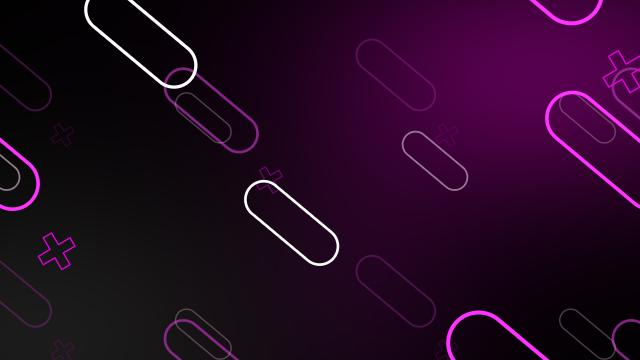
Give the GLSL for this background, as a WebGL 1 fragment shader.

```glsl
precision highp float;
// Neon outlines of slanted capsules and tilted crosses over a dark backdrop.
// Soft elliptical glows tint the backdrop; each outline layer is a distance
// field repeated on its own lattice, so its copies wrap around the canvas.

uniform vec2 u_resolution;

// The canvas is HEIGHT units tall; all lengths below use these units.
const float HEIGHT = 432.0;
const vec2 SINGLE = vec2(2000.0);        // lattice too wide to show a copy
const vec2 SMALL_TILE = vec2(461.0, 259.5);
const vec2 MEDIUM_TILE = vec2(537.5, 302.0);
const vec2 LARGE_TILE = vec2(766.0, 430.0);
const vec2 HUGE_TILE = vec2(919.0, 513.0);

const vec2 CAPSULE_AXIS = vec2(33.5, -28.0);  // centre to end, at scale 1
const float CAPSULE_RADIUS = 22.0;
const vec2 CROSS_ARM = vec2(22.0, 5.8);       // half length, half width
const float CROSS_TILT = 0.53;

const vec3 BASE = vec3(0.006, 0.002, 0.006);
const vec3 PURPLE = vec3(0.33, 0.0, 0.30);
const vec3 PLUM = vec3(0.09, 0.0, 0.085);
const vec3 SMOKE = vec3(0.105, 0.105, 0.10);
const vec3 WHITE = vec3(1.0);
const vec3 MAGENTA = vec3(1.0, 0.2, 1.0);
const vec3 VIOLET = vec3(0.62, 0.17, 0.62);
const vec3 FUCHSIA = vec3(0.90, 0.0, 0.88);
const vec3 MAUVE = vec3(0.78, 0.66, 0.77);

// Elliptical falloff around a centre
float glow(vec2 p, vec2 center, vec2 radius) {
  vec2 q = (p - center) / radius;
  return exp(-dot(q, q));
}

// Offset to the nearest lattice copy of a centre
vec2 repeatAround(vec2 p, vec2 center, vec2 tile) {
  return mod(p - center + 0.5 * tile, tile) - 0.5 * tile;
}

// Smooth-edged line of a given width along the zero of a distance field
float outline(float d, float width) {
  float pixel = HEIGHT / u_resolution.y;
  float drawn = max(width, pixel);
  float edge = clamp(0.5 + (0.5 * drawn - abs(d)) / pixel, 0.0, 1.0);
  return edge * width / drawn;
}

float capsules(vec2 p, vec2 center, vec2 tile, float scale, float width) {
  vec2 q = repeatAround(p, center, tile) / scale;
  float t = clamp(dot(q, CAPSULE_AXIS) / dot(CAPSULE_AXIS, CAPSULE_AXIS), -1.0, 1.0);
  return outline((length(q - t * CAPSULE_AXIS) - CAPSULE_RADIUS) * scale, width);
}

float crosses(vec2 p, vec2 center, vec2 tile, float scale, float width) {
  vec2 q = repeatAround(p, center, tile) / scale;
  float c = cos(CROSS_TILT), s = sin(CROSS_TILT);
  q = abs(vec2(c * q.x + s * q.y, c * q.y - s * q.x));
  if (q.y > q.x) q = q.yx;
  vec2 e = q - CROSS_ARM;
  float k = max(e.x, e.y);
  vec2 w = k > 0.0 ? e : vec2(CROSS_ARM.y - q.x, -k);
  return outline(sign(k) * length(max(w, 0.0)) * scale, width);
}

void main() {
  vec2 p = gl_FragCoord.xy * HEIGHT / u_resolution.y;

  // Backdrop glows
  vec3 color = BASE;
  color += PURPLE * glow(p, vec2(655.0, 345.0), vec2(275.0, 165.0));
  color += PLUM * glow(p, vec2(450.0, 105.0), vec2(150.0, 190.0));
  color += SMOKE * glow(p, vec2(50.0, 25.0), vec2(290.0, 200.0));

  // Faint distant shapes
  color = mix(color, FUCHSIA, 0.17 * crosses(p, vec2(75.0, 270.0), SMALL_TILE, 0.62, 1.3));
  color = mix(color, VIOLET, 0.36 * capsules(p, vec2(475.0, 342.0), SMALL_TILE, 0.85, 2.3));
  color = mix(color, FUCHSIA, 0.45 * crosses(p, vec2(323.0, 216.0), MEDIUM_TILE, 0.72, 1.4));

  // Middle shapes
  color = mix(color, VIOLET, 0.82 * capsules(p, vec2(253.5, 299.5), MEDIUM_TILE, 1.0, 3.2));
  color = mix(color, MAUVE, 0.36 * capsules(p, vec2(244.0, 290.5), SMALL_TILE, 0.6, 1.7));
  color = mix(color, MAUVE, 0.70 * capsules(p, vec2(522.0, 239.0), MEDIUM_TILE, 0.7, 2.1));

  // Bright near shapes
  color = mix(color, FUCHSIA, crosses(p, vec2(68.0, 130.5), SINGLE, 1.0, 1.6));
  color = mix(color, FUCHSIA, crosses(p, vec2(749.0, 346.0), SINGLE, 1.15, 1.7));
  color = mix(color, MAGENTA, capsules(p, vec2(734.0, 251.0), LARGE_TILE, 1.4, 4.3));
  color = mix(color, MAGENTA, capsules(p, vec2(630.0, -26.0), HUGE_TILE, 1.66, 4.8));
  color = mix(color, WHITE, capsules(p, vec2(350.0, 164.5), SINGLE, 1.0, 3.2));
  color = mix(color, WHITE, capsules(p, vec2(169.0, 387.0), SINGLE, 1.19, 3.9));

  gl_FragColor = vec4(color, 1.0);
}
```
